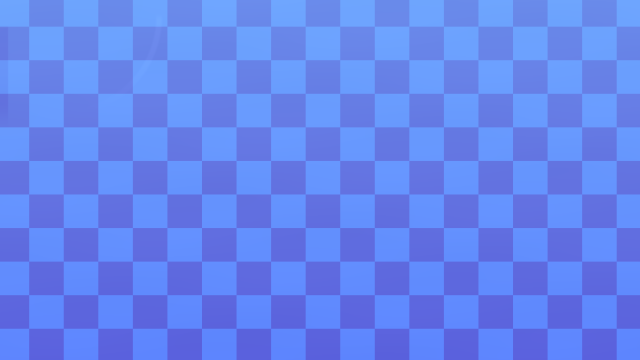
This pattern is drawn by a Shadertoy shader. Its source:

```glsl
// Blue checkerboard with a vertical gradient and faint worn marks at upper left.

const vec2 CELL = vec2(0.0540, 0.09324);    // cell size, fraction of canvas
const vec2 OFFSET = vec2(0.0456, 0.0868);   // first grid crossing
const vec3 LIGHT_LOW = vec3(0.365, 0.520, 0.995);
const vec3 LIGHT_HIGH = vec3(0.432, 0.648, 0.995);
const vec3 DARK_LOW = vec3(0.352, 0.378, 0.865);
const vec3 DARK_MID = vec3(0.388, 0.450, 0.880);
const vec3 DARK_HIGH = vec3(0.415, 0.545, 0.920);
const vec2 ARC_CENTER = vec2(0.174, 0.954); // in canvas heights
const float ARC_RADIUS = 0.268;
const float ARC_WIDTH = 0.012;
const float ARC_GLOW = 0.018;
const vec3 BAND_TINT = vec3(-0.015, -0.045, -0.025);
const float MOTTLE = 0.004;

// Signed distance to the nearest grid line, positive in even cells
vec2 squareWave(vec2 p) {
    return 0.5 - abs(mod(p + 0.5, 2.0) - 1.0);
}

// 1 on light cells, 0 on dark cells, smoothed over one pixel
float checker(vec2 uv) {
    vec2 pixel = 1.0 / (iResolution.xy * CELL);
    vec2 side = clamp(2.0 * squareWave((uv - OFFSET) / CELL) / pixel, -1.0, 1.0);
    return 0.5 + 0.5 * side.x * side.y;
}

// Slow slanted unevenness from layered sines
float mottle(vec2 p) {
    return 0.6 * sin(dot(p, vec2(5.0, 17.0))) + 0.4 * sin(dot(p, vec2(-9.0, 31.0)) + 1.7);
}

// Soft quarter ring, fading downward
float arcMark(vec2 p) {
    vec2 q = p - ARC_CENTER;
    float ring = 1.0 - smoothstep(0.3 * ARC_WIDTH, ARC_WIDTH, abs(length(q) - ARC_RADIUS));
    return ring * smoothstep(0.0, 0.05, q.x) * smoothstep(0.01, -0.01, q.y)
        * smoothstep(-0.28, -0.1, q.y);
}

// Narrow tinted strip along the left edge
float edgeBand(vec2 p) {
    return smoothstep(0.025, 0.020, p.x) * smoothstep(0.64, 0.72, p.y)
        * smoothstep(0.93, 0.92, p.y);
}

void mainImage(out vec4 fragColor, in vec2 fragCoord) {
    vec2 uv = fragCoord / iResolution.xy;
    vec2 p = fragCoord / iResolution.y;

    // Vertical gradients for both cell colours
    vec3 light = mix(LIGHT_LOW, LIGHT_HIGH, uv.y);
    vec3 dark = mix(DARK_LOW, DARK_MID, min(2.0 * uv.y, 1.0));
    dark = mix(dark, DARK_HIGH, max(2.0 * uv.y - 1.0, 0.0));
    vec3 color = mix(dark, light, checker(uv));

    // Faint wear
    color += MOTTLE * mottle(p) + ARC_GLOW * arcMark(p) + BAND_TINT * edgeBand(p);
    fragColor = vec4(clamp(color, 0.0, 1.0), 1.0);
}
```
